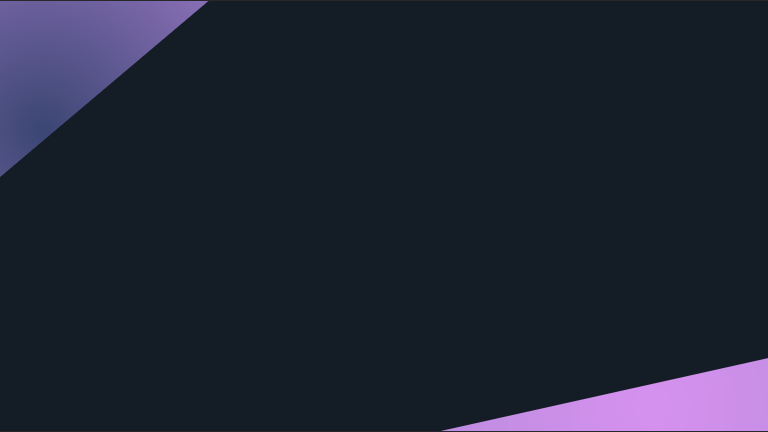
Give the GLSL for this background, as a WebGL 1 fragment shader.

```glsl
precision highp float;
// Dark navy backdrop with a blue-violet corner at top left and an orchid wedge at bottom right.

uniform vec2 u_resolution;

// Colours
const vec3 NAVY = vec3(0.080, 0.110, 0.149);
const vec3 SLATE_BLUE = vec3(0.230, 0.275, 0.450);
const vec3 VIOLET = vec3(0.530, 0.430, 0.705);
const vec3 ORCHID = vec3(0.838, 0.570, 0.933);
const vec3 LILAC = vec3(0.740, 0.550, 0.880);
const vec3 RIM_GREY = vec3(0.150, 0.155, 0.165);

// Places as fractions of the canvas
const vec2 CORNER_LEFT = vec2(0.0, 0.590);
const vec2 CORNER_TOP = vec2(0.273, 1.0);
const vec2 WEDGE_BASE = vec2(0.568, 0.0);
const vec2 WEDGE_RIGHT = vec2(1.0, 0.171);
const vec2 BLUE_CENTRE = vec2(0.055, 0.700);
const vec2 ORCHID_CENTRE = vec2(0.850, 0.060);

// Sizes in canvas heights
const float BLUE_RADIUS = 0.47;
const float ORCHID_RADIUS = 0.52;
const float RIM_WIDTH = 0.0023;

// Signed distance to the line from a to b, positive on its left
float leftOfLine(vec2 p, vec2 a, vec2 b) {
  vec2 along = normalize(b - a);
  vec2 offset = p - a;
  return along.x * offset.y - along.y * offset.x;
}

// Smooth coverage over one pixel
float coverage(float dist, float pixel) {
  return clamp(dist / pixel + 0.5, 0.0, 1.0);
}

vec3 radialBlend(vec2 p, vec2 centre, float radius, vec3 inner, vec3 outer) {
  return mix(inner, outer, clamp(length(p - centre) / radius, 0.0, 1.0));
}

void main() {
  float pixel = 1.0 / u_resolution.y;
  vec2 scale = vec2(u_resolution.x * pixel, 1.0);
  vec2 p = gl_FragCoord.xy * pixel;

  // Top left corner
  float corner = leftOfLine(p, CORNER_LEFT * scale, CORNER_TOP * scale);
  vec3 cornerColour = radialBlend(p, BLUE_CENTRE * scale, BLUE_RADIUS, SLATE_BLUE, VIOLET);
  vec3 colour = mix(NAVY, cornerColour, coverage(corner, pixel));

  // Bottom right wedge
  float wedge = -leftOfLine(p, WEDGE_BASE * scale, WEDGE_RIGHT * scale);
  vec3 wedgeColour = radialBlend(p, ORCHID_CENTRE * scale, ORCHID_RADIUS, ORCHID, LILAC);
  colour = mix(colour, wedgeColour, coverage(wedge, pixel));

  // Thin rim along the top and bottom
  float rimDistance = min(p.y, 1.0 - p.y);
  colour = mix(colour, RIM_GREY, coverage(RIM_WIDTH - rimDistance, pixel));

  gl_FragColor = vec4(colour, 1.0);
}
```
